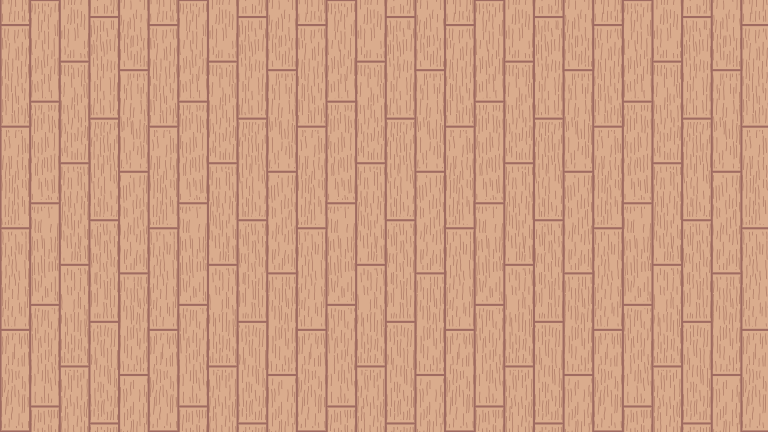
Write a Shadertoy shader that draws this texture.

```glsl
// Upright wooden planks in staggered columns, split by dark seams.
// The stagger repeats every five columns. Each plank carries thin, broken
// grain strokes, set by hashes and bent a little by gradient noise.

#define PLANK_SIZE vec2(0.0686, 0.2352)  // in canvas heights
#define ORIGIN vec2(0.0012, 0.0012)      // first seam crossing
#define SEAM_WIDTH 0.0049
#define GRAIN_WIDTH 0.0018
#define LANES 9.0                        // grain strokes across a plank
#define DASHES 5.0                       // grain strokes along a plank
#define GRAIN_DENSITY 0.92
#define GRAIN_BEND 0.0016
#define WOOD_COLOR vec3(0.855, 0.673, 0.553)
#define GRAIN_COLOR vec3(0.69, 0.49, 0.405)
#define SEAM_COLOR vec3(0.625, 0.42, 0.38)

// Height of the lowest joint in each column, in plank lengths
const float STAGGER[5] = float[5](0.0, 0.246, 0.64, 0.079, 0.556);

vec3 hash3(vec2 p) {
    vec3 q = fract(vec3(p.xyx) * vec3(0.1031, 0.1030, 0.0973));
    q += dot(q, q.yxz + 33.33);
    return fract((q.xxy + q.yzz) * q.zyx);
}

float cornerSlope(vec2 cell, vec2 toPoint) {
    float angle = 6.2832 * hash3(cell + 71.0).x;
    return dot(vec2(cos(angle), sin(angle)), toPoint);
}

float gradientNoise(vec2 p) {
    vec2 i = floor(p), f = fract(p);
    vec2 u = f * f * f * (f * (f * 6.0 - 15.0) + 10.0);
    vec2 e = vec2(1.0, 0.0);
    return mix(mix(cornerSlope(i, f), cornerSlope(i + e, f - e), u.x),
               mix(cornerSlope(i + e.yx, f - e.yx), cornerSlope(i + 1.0, f - 1.0), u.x), u.y);
}

// Share of a pixel covered by a band centred on zero
float band(float x, float width, float pixel) {
    return clamp((x + 0.5 * width) / pixel + 0.5, 0.0, 1.0)
         - clamp((x - 0.5 * width) / pixel + 0.5, 0.0, 1.0);
}

// Broken strokes; local is the position from the lower left of the plank
float grain(vec2 local, vec2 plank, float pixel) {
    vec2 cell = PLANK_SIZE / vec2(LANES, DASHES);
    vec2 seed = plank * vec2(37.0, 19.0) + 150.0;
    vec2 warp = vec2(local.x * 45.0, local.y * 65.0) + seed;
    float x = local.x + GRAIN_BEND * gradientNoise(warp);
    float lane = floor(x / cell.x);
    float ink = 0.0;

    for (float k = -1.0; k <= 1.0; k++) {
        float id = lane + k;
        if (id < 0.0 || id >= LANES) continue;
        float along = local.y / cell.y + hash3(seed + vec2(id, 91.0)).x;
        float dash = floor(along);
        vec3 shape = hash3(seed + vec2(id * 1.7, dash * 2.3));
        vec3 place = hash3(seed + vec2(id * 3.1 + 7.0, dash * 1.9 + 43.0));
        float size = mix(0.4, 1.0, shape.x);
        float middle = mix(0.5 * size, 1.0 - 0.5 * size, shape.y);
        float offset = (fract(along) - middle) * cell.y;
        float lean = (place.y - 0.5) * 0.12;
        float center = (id + 0.5 + (place.x - 0.5) * 0.5) * cell.x + lean * offset;
        float stroke = band(x - center, GRAIN_WIDTH, pixel)
                     * band(offset, size * cell.y, pixel);
        ink = max(ink, stroke * step(shape.z, GRAIN_DENSITY));
    }

    // Leave bare wood beside the joints
    float margin = min(local.y, PLANK_SIZE.y - local.y) - 1.6 * SEAM_WIDTH;
    return ink * clamp(margin / pixel + 0.5, 0.0, 1.0);
}

void mainImage(out vec4 fragColor, in vec2 fragCoord) {
    float pixel = 1.0 / iResolution.y;
    vec2 p = fragCoord * pixel - ORIGIN;

    // Find the plank and the position within it
    float column = floor(p.x / PLANK_SIZE.x);
    float kind = mod(column, 5.0);
    p.y -= STAGGER[int(kind)] * PLANK_SIZE.y;
    float row = floor(p.y / PLANK_SIZE.y);
    vec2 local = p - vec2(column, row) * PLANK_SIZE;

    // Distance to the nearest seam on each axis
    vec2 edge = min(local, PLANK_SIZE - local);
    float seam = max(band(edge.x, SEAM_WIDTH, pixel), band(edge.y, SEAM_WIDTH, pixel));

    vec3 color = mix(WOOD_COLOR, GRAIN_COLOR, grain(local, vec2(kind, row), pixel));
    color = mix(color, SEAM_COLOR, seam);
    fragColor = vec4(color, 1.0);
}
```
